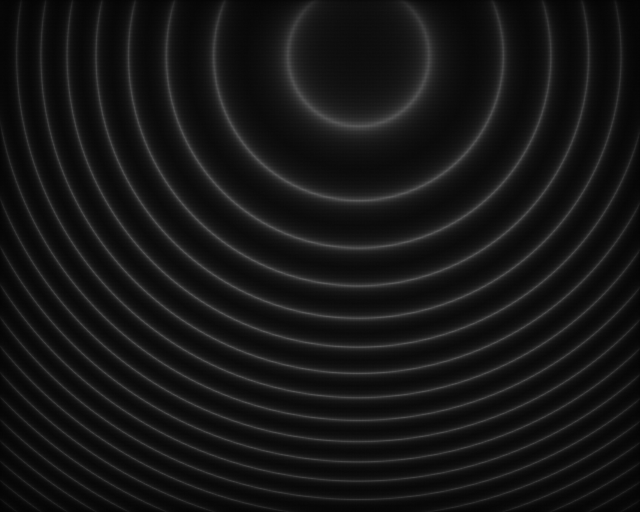
A Shadertoy shader for this background:

```glsl
// Glowing grey zone-plate rings on near-black, with a vignette and a faint woven screen.

const float TAU = 6.2831853;
const vec2  RING_CENTER = vec2(0.0753, 0.891);  // x from mid-canvas, y from bottom, in heights
const float ZONE_AREA   = 0.0610;   // squared-radius step between rings
const float FIRST_RING  = 0.3105;   // phase of the innermost ring
const float GLOW_GAIN   = 0.40;
const float GLOW_WIDTH  = 0.045;    // falloff, in ring phase
const float CORE_SOFT   = 0.010;    // rounding of the bright crest
const float BASE_LEVEL  = 0.012;
const float VIGNETTE_POWER = 0.22;
const vec2  WEAVE_COUNT = vec2(171.0, 137.0);   // threads per canvas height
const vec2  WEAVE_DEPTH = vec2(0.025, 0.055);
const float GRAIN = 0.006;

float hash(vec2 p) {
    p = fract(p * vec2(0.1031, 0.1130));
    p += dot(p, p.yx + 33.33);
    return fract((p.x + p.y) * p.x * 47.0);
}

// Rings are evenly spaced in squared radius, so they thin out with distance.
float ringGlow(vec2 p, float pixel) {
    float radius = length(p);
    float phase = radius * radius / ZONE_AREA - FIRST_RING;
    float offset = abs(fract(phase + 0.5) - 0.5);
    float footprint = 2.0 * radius * pixel / ZONE_AREA;
    float softened = length(vec3(offset, CORE_SOFT, 0.2 * footprint));
    return GLOW_GAIN / (1.0 + softened / GLOW_WIDTH);
}

float vignette(vec2 uv) {
    vec2 edge = 4.0 * uv * (1.0 - uv);
    return pow(max(edge.x * edge.y, 0.0), VIGNETTE_POWER);
}

float weave(vec2 p, float pixel) {
    vec2 visible = 1.0 - smoothstep(0.4, 0.6, WEAVE_COUNT * pixel);
    vec2 threads = sin(TAU * WEAVE_COUNT * p) * WEAVE_DEPTH * visible;
    return 1.0 + threads.x + threads.y;
}

void mainImage(out vec4 fragColor, in vec2 fragCoord) {
    float pixel = 1.0 / iResolution.y;
    vec2 uv = fragCoord / iResolution.xy;
    vec2 p = vec2(fragCoord.x - 0.5 * iResolution.x, fragCoord.y) * pixel;

    // Light, then surface texture
    float level = BASE_LEVEL + ringGlow(p - RING_CENTER, pixel) * vignette(uv);
    level *= weave(p, pixel);
    level += GRAIN * (hash(floor(p * 410.0) + 500.0) - 0.5);

    fragColor = vec4(vec3(level), 1.0);
}
```
